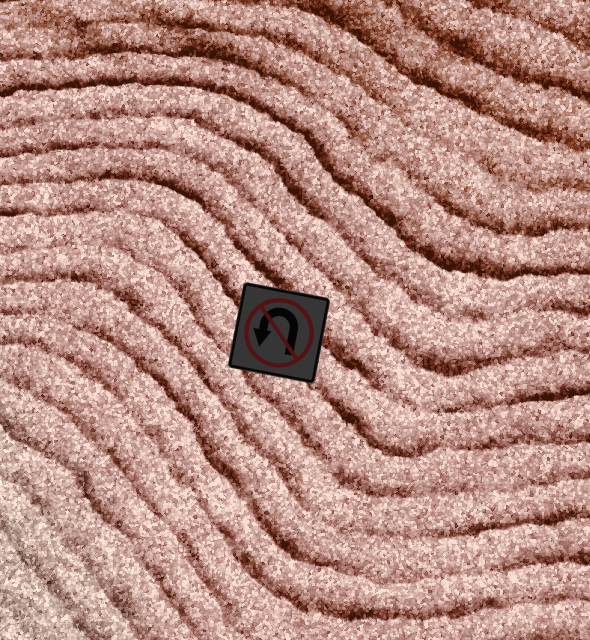
This texture is drawn by a WebGL 2 fragment shader. Its source:

```glsl
#version 300 es
precision highp float;
// Rippled pink sandstone with bent, eroded ridges and a small dark tilted road sign.
uniform vec2 u_resolution;
out vec4 outColor;

// All lengths are fractions of the canvas height.
const float RIDGE_PERIOD = 0.049;
const float TOP_LEVEL = 0.85;      // left-edge height of the main crevice
const float BEND_WIDTH = 0.25;     // half width of the downhill bend
const float BASE_TONE = 0.90;
const float CREVICE_DEPTH = 1.0;
const float GRAIN_SCALE = 215.0;
const float GRAIN_AMOUNT = 0.56;
const vec2 SIGN_CENTER = vec2(0.436, 0.480);
const vec2 SIGN_HALF = vec2(0.069, 0.068);
const float SIGN_TILT = 0.19;
const float RING_RADIUS = 0.051;
const vec3 UMBER = vec3(0.22, 0.08, 0.03);
const vec3 RUST = vec3(0.41, 0.18, 0.12);
const vec3 CLAY = vec3(0.56, 0.34, 0.29);
const vec3 ROSE = vec3(0.68, 0.49, 0.45);
const vec3 PINK = vec3(0.78, 0.62, 0.59);
const vec3 PALE = vec3(0.90, 0.77, 0.73);
const vec3 OCHRE_TINT = vec3(1.0, 0.93, 0.74);
const vec3 LICHEN_GREY = vec3(0.80, 0.75, 0.70);
const vec3 SIGN_GREY = vec3(0.21, 0.21, 0.21);
const vec3 SIGN_BLACK = vec3(0.02, 0.02, 0.02);
const vec3 SIGN_RED = vec3(0.33, 0.07, 0.07);

float hash(vec2 p) {
  vec3 q = fract(vec3(p.xyx) * 0.1031);
  q += dot(q, q.yzx + 33.33);
  return fract((q.x + q.y) * q.z);
}

// Cellular noise: x = distance to the nearest grain, y = that grain's random tone.
vec2 grains(vec2 p) {
  vec2 cell = floor(p), nearest = vec2(9.0, 0.0);
  for (int j = -1; j <= 1; j++)
    for (int i = -1; i <= 1; i++) {
      vec2 id = cell + vec2(i, j);
      vec2 seed = id + vec2(hash(id), hash(id + 71.0));
      float d = distance(p, seed);
      if (d < nearest.x) nearest = vec2(d, hash(id + 137.0));
    }
  return nearest;
}

// Layered sines in about -1..1.
float waves(vec2 p) {
  float sum = 0.0, amp = 0.5;
  for (int i = 0; i < 4; i++) {
    sum += amp * sin(p.x + 1.7 * sin(p.y)) * cos(p.y - 0.6 * p.x);
    p = mat2(1.5, 1.2, -1.2, 1.5) * p + 2.3;
    amp *= 0.6;
  }
  return sum;
}

// Left-edge height of the ridge through p; each lower ridge bends earlier and further.
float ridgeLevel(vec2 p) {
  float level = p.y + 0.15;
  for (int i = 0; i < 9; i++) {
    float depth = TOP_LEVEL - level;
    float bend = 0.56 - 0.78 * depth;
    float drop = 0.29 + 0.32 * depth;
    float s = smoothstep(bend - BEND_WIDTH, bend + BEND_WIDTH, p.x);
    level = mix(level, p.y + drop * s, 0.6);
  }
  return level - 0.012 * sin(8.0 * p.x);
}

vec3 rockRamp(float tone) {
  vec3 c = mix(UMBER, RUST, smoothstep(-0.35, 0.0, tone));
  c = mix(c, CLAY, clamp(tone * 4.0, 0.0, 1.0));
  c = mix(c, ROSE, clamp(tone * 4.0 - 1.0, 0.0, 1.0));
  c = mix(c, PINK, clamp(tone * 4.0 - 2.0, 0.0, 1.0));
  return mix(c, PALE, clamp(tone * 4.0 - 3.0, 0.0, 1.7));
}

// Eroded brown streaks strung along a falling line near the top.
float stains(vec2 p) {
  float sum = 0.0;
  for (int i = 0; i < 4; i++) {
    float k = float(i);
    vec2 d = p - vec2(0.12 + 0.2 * k, 0.955 - 0.035 * sin(2.4 * k));
    d.y += 0.45 * d.x;
    sum += exp(-dot(d * d, vec2(130.0, 1600.0)));
  }
  return sum * (0.75 + 0.6 * waves(p * 30.0));
}

vec3 sandstone(vec2 p) {
  // Ridges: soft shade above each crevice, sharp lit edge beneath it
  float level = ridgeLevel(p) + 0.011 * waves(p * 13.0) + 0.004 * waves(p * 75.0);
  float u = (TOP_LEVEL - level) / RIDGE_PERIOD;
  float t = fract(u), band = floor(u);
  float seed = hash(vec2(band + 40.0, 5.0));
  float broken = 0.78 + 0.25 * sin(p.x * 9.0 + seed * 30.0) + 0.6 * waves(p * 28.0 + seed);
  float strength = mix(0.6, 1.15, seed) * clamp(broken, 0.15, 1.2);
  strength = mix(strength, 1.3, 0.7 * step(abs(band + 1.0), 0.5));
  float lichen = 1.0 - smoothstep(0.05, 0.36, p.x + 0.55 * p.y + 0.05 * waves(p * 18.0));
  float edge = 1.0 - smoothstep(0.91, 1.0, t);
  float shade = 0.38 * smoothstep(0.15, 0.85, t) + 0.62 * smoothstep(0.58, 0.88, t);
  float tone = BASE_TONE - CREVICE_DEPTH * strength * shade * edge * (1.0 - 0.5 * lichen);
  // Stains and broad unevenness
  float high = smoothstep(0.80, 1.02, level);
  tone -= 0.75 * max(stains(p), 0.0) + 0.12 * high + 0.13 * waves(p * 9.0);
  // Sand grains at two sizes, with dark pits
  vec2 fine = grains(p * GRAIN_SCALE), coarse = grains(p * GRAIN_SCALE * 0.5 + 19.0);
  tone += GRAIN_AMOUNT * (fine.y - 0.5 + 0.5 * (coarse.y - 0.5) - 0.5 * (fine.x - 0.45));
  tone -= 0.3 * smoothstep(0.86, 0.95, hash(vec2(coarse.y, fine.y) * 97.0));
  vec3 rock = rockRamp(tone);
  rock *= mix(vec3(1.0), OCHRE_TINT, high * smoothstep(0.7, 0.1, tone));
  return mix(rock, LICHEN_GREY * (0.45 + 0.7 * tone), 0.5 * lichen);
}

float ink(float d) { return 1.0 - smoothstep(-0.75, 0.75, d * u_resolution.y); }

vec3 addSign(vec3 color, vec2 p) {
  float c = cos(SIGN_TILT), s = sin(SIGN_TILT);
  vec2 q = mat2(c, s, -s, c) * (p - SIGN_CENTER);
  vec2 b = abs(q) - SIGN_HALF + 0.007;
  float plate = length(max(b, 0.0)) + min(max(b.x, b.y), 0.0) - 0.007;
  color = mix(color, SIGN_GREY * 0.7, ink(plate));
  color = mix(color, SIGN_BLACK, ink(plate + 0.0015));
  color = mix(color, SIGN_GREY, ink(plate + 0.005));
  // Hooked arrow: half ring, two legs, triangular head
  vec2 a = q - vec2(-0.002, 0.009);
  float arc = max(abs(length(a) - 0.0235) - 0.0065, -a.y);
  float legEnd = a.x > 0.0 ? -0.040 : -0.010;
  float legs = max(abs(abs(a.x) - 0.0235) - 0.0065, max(a.y - 0.003, legEnd - a.y));
  vec2 h = q - vec2(-0.0265, -0.027);
  float head = max(abs(h.x) * 0.88 - h.y * 0.47, h.y - 0.027);
  color = mix(color, SIGN_BLACK, ink(min(min(arc, legs), head)));
  // Ring and slash
  float ring = abs(length(q) - RING_RADIUS) - 0.0033;
  float slash = max(abs(q.x + q.y) * 0.707 - 0.003, length(q) - RING_RADIUS);
  return mix(color, SIGN_RED, ink(min(ring, slash)));
}

void main() {
  vec2 p = gl_FragCoord.xy / u_resolution.y;
  outColor = vec4(addSign(sandstone(p), p), 1.0);
}
```
